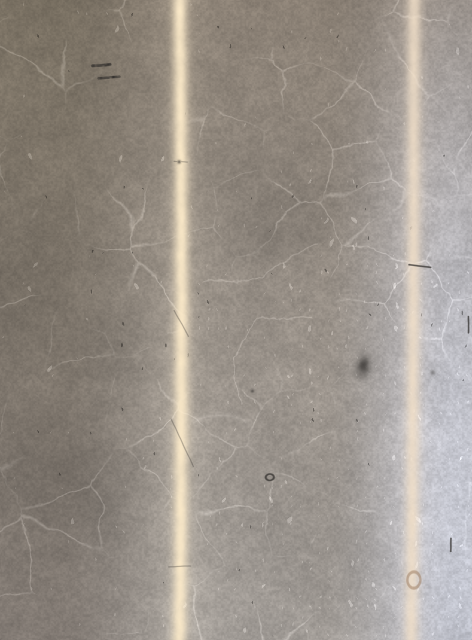
A Shadertoy shader for this texture:

```glsl
#define STRIP_LEFT 0.2815
#define STRIP_RIGHT 0.645
#define STRIP_WIDTH 0.0115
#define STRIP_HALO 0.030
#define GRAIN 0.085
#define MOTTLE 0.12
#define CRACK_SCALE 10.0
#define CRACK_LIGHT 0.11
#define FLECK_SCALE 30.0
#define INK vec3(0.20, 0.19, 0.18)

float hash(vec2 p) {
    vec3 q = fract(p.xyx * 0.1031);
    q += dot(q, q.yzx + 33.33);
    return fract((q.x + q.y) * q.z);
}

vec2 hash2(vec2 p) { return vec2(hash(p), hash(p + 71.7)); }

float noise(vec2 p) {
    vec2 i = floor(p), f = fract(p);
    f = f * f * (3.0 - 2.0 * f);
    return mix(mix(hash(i), hash(i + vec2(1, 0)), f.x),
               mix(hash(i + vec2(0, 1)), hash(i + 1.0), f.x), f.y);
}

float fbm(vec2 p) {
    float sum = 0.0, amp = 0.5;
    for (int i = 0; i < 5; i++) {
        sum += amp * noise(p);
        p = mat2(1.6, 1.2, -1.2, 1.6) * p + 9.3;
        amp *= 0.5;
    }
    return sum;
}

// Filled edge: 1 inside distance w, softened over about one pixel
float cover(float d, float w) {
    float px = 1.0 / iResolution.y;
    return 1.0 - smoothstep(w - 0.5 * px, w + px, d);
}

float segment(vec2 p, vec2 a, vec2 b) {
    vec2 v = b - a;
    return length(p - a - v * clamp(dot(p - a, v) / dot(v, v), 0.0, 1.0));
}

float blob(vec2 p, vec2 c, vec2 r) {
    vec2 d = (p - c) / r;
    return exp(-dot(d, d));
}

// Distance to the borders of scattered cells
float cellEdge(vec2 p) {
    vec2 cell = floor(p);
    float near = 9.0, next = 9.0;
    for (int y = -1; y <= 1; y++)
    for (int x = -1; x <= 1; x++) {
        vec2 c = cell + vec2(x, y);
        float d = length(c + hash2(c) - p);
        next = min(next, max(near, d));
        near = min(near, d);
    }
    return 0.5 * (next - near);
}

// Sparse, randomly turned oval chips
float flecks(vec2 p, float scale, float density) {
    vec2 q = p * scale, cell = floor(q), rnd = hash2(cell + scale);
    float turn = 0.9 + 1.3 * hash(cell + 5.1);
    vec2 d = fract(q) - 0.3 - 0.4 * rnd;
    d = mat2(cos(turn), -sin(turn), sin(turn), cos(turn)) * d;
    d += 0.10 * (noise(q * 6.0) - 0.5);
    float size = 0.06 + 0.11 * rnd.y;
    return cover(length(d * vec2(1.0, 2.4)) / scale, size / scale)
         * step(hash(cell + 13.7), density);
}

vec3 floorTone(vec2 p) {
    vec3 left = mix(vec3(0.50, 0.47, 0.445), vec3(0.475, 0.44, 0.385), p.y);
    vec3 middle = mix(vec3(0.62, 0.60, 0.58), vec3(0.535, 0.495, 0.45), p.y);
    vec3 right = mix(vec3(0.75, 0.76, 0.80), vec3(0.61, 0.58, 0.555), p.y * p.y);
    vec3 tone = mix(left, middle, smoothstep(0.08, 0.30, p.x));
    tone = mix(tone, right, smoothstep(0.50, 0.71, p.x));
    float stain = blob(p, vec2(0.43, 0.66), vec2(0.08, 0.06))
                + blob(p, vec2(0.18, 0.45), vec2(0.05, 0.06))
                + blob(p, vec2(0.11, 0.21), vec2(0.09, 0.07))
                + blob(p, vec2(0.0, 0.54), vec2(0.08, 0.12));
    float pale = blob(p, vec2(0.19, 0.33), vec2(0.07, 0.05))
               + blob(p, vec2(0.46, 0.44), vec2(0.12, 0.14));
    return tone * (1.0 - 0.07 * stain + 0.05 * pale);
}

void mainImage(out vec4 fragColor, in vec2 fragCoord) {
    vec2 p = fragCoord / iResolution.y;
    vec2 warp = vec2(fbm(p * 24.0), fbm(p * 24.0 + 40.0)) - 0.5;
    vec2 w = p + 0.025 * warp;
    vec3 col = floorTone(p);

    // Cloudy mottling and fine grain
    col *= 1.0 + MOTTLE * (fbm(p * 7.0 + 3.0) - 0.48) + 0.13 * (fbm(p * 38.0) - 0.48);
    col *= 1.0 + GRAIN * (noise(p * 430.0) - 0.5) + GRAIN * (noise(p * 210.0) - 0.5);

    // Hairline crack web, then the longer central veins
    float web = cover(cellEdge(w * CRACK_SCALE) / CRACK_SCALE, 0.0006);
    web *= smoothstep(0.43, 0.66, fbm(p * 9.0 + 17.0));
    float vein = segment(w, vec2(0.362, 0.436), vec2(0.388, 0.490));
    vein = min(vein, segment(w, vec2(0.388, 0.490), vec2(0.400, 0.508)));
    vein = min(vein, segment(w, vec2(0.400, 0.508), vec2(0.492, 0.504)));
    vein = min(vein, segment(w, vec2(0.315, 0.558), vec2(0.410, 0.566)));
    vein = min(vein, segment(w, vec2(0.410, 0.566), vec2(0.492, 0.618)));
    vein = min(vein, segment(w, vec2(0.362, 0.436), vec2(0.375, 0.365)));
    col += CRACK_LIGHT * (web + 0.8 * cover(vein, 0.0006));
    float arc = abs(length((p - vec2(0.345, 0.33)) * vec2(0.45, 1.0)) - 0.021);
    col += 0.07 * exp(-arc * 350.0) * smoothstep(0.332, 0.345, p.y);

    // Light chips, denser low and right, with tiny dark pits
    float dense = 0.04 + 0.20 * smoothstep(0.25, 0.5, p.x) * (1.0 - smoothstep(0.45, 0.85, p.y));
    col += 0.12 * flecks(p, FLECK_SCALE, dense) + 0.09 * flecks(p, FLECK_SCALE * 2.3, dense);
    col *= 1.0 - 0.35 * flecks(p + 3.0, FLECK_SCALE * 2.0, 0.025);

    // Reflected light strips
    float bend = 0.003 * sin(p.y * 3.14) - 0.001 + 0.0015 * (noise(p.yy * 22.0) - 0.5);
    float dl = abs(p.x - STRIP_LEFT - bend);
    float dr = abs(p.x - STRIP_RIGHT - 0.004 * (p.y - 0.5) - 0.3 * bend);
    float rough = 0.90 + 0.25 * (fbm(p * vec2(90.0, 60.0)) - 0.5);
    col += vec3(0.10, 0.095, 0.08) * exp(-dl / STRIP_HALO);
    col += vec3(0.08, 0.07, 0.06) * exp(-dr / STRIP_HALO);
    col = mix(col, vec3(0.99, 0.92, 0.79), rough * exp(-pow(dl / STRIP_WIDTH, 2.0)));
    col = mix(col, vec3(0.94, 0.87, 0.78), 0.9 * rough * exp(-pow(dr / STRIP_WIDTH, 2.0)));

    // Dark scuffs, scratches and spots
    vec2 s = p + 0.003 * warp;
    float scuff = cover(segment(s, vec2(0.144, 0.897), vec2(0.172, 0.899)), 0.0018);
    scuff = max(scuff, cover(segment(s, vec2(0.154, 0.878), vec2(0.187, 0.881)), 0.0015));
    scuff *= 0.35 + 0.65 * noise(p * 260.0);
    float scratch = segment(s, vec2(0.267, 0.345), vec2(0.302, 0.271));
    scratch = min(scratch, segment(s, vec2(0.272, 0.515), vec2(0.294, 0.475)));
    scratch = min(scratch, segment(s, vec2(0.264, 0.114), vec2(0.298, 0.115)));
    scratch = min(scratch, segment(s, vec2(0.272, 0.748), vec2(0.292, 0.746)));
    float tick = segment(s, vec2(0.639, 0.586), vec2(0.673, 0.582));
    tick = min(tick, segment(s, vec2(0.732, 0.480), vec2(0.732, 0.505)));
    tick = min(tick, segment(s, vec2(0.704, 0.138), vec2(0.705, 0.158)));
    tick = min(tick, abs(length((s - vec2(0.422, 0.254)) * vec2(0.8, 1.0)) - 0.005));
    float spot = blob(s + 0.010 * warp, vec2(0.566, 0.427), vec2(0.010, 0.015));
    spot += 0.7 * blob(p, vec2(0.3945, 0.389), vec2(0.003));
    spot += 0.5 * blob(p, vec2(0.676, 0.418), vec2(0.004));
    spot += 0.8 * blob(p, vec2(0.280, 0.747), vec2(0.003));
    float dark = max(max(scuff, 0.35 * cover(scratch, 0.0005)), 0.75 * cover(tick, 0.0009));
    col = mix(col, INK, clamp(max(dark, 0.75 * spot), 0.0, 1.0));

    // Tan ring at the foot of the right strip
    float ring = abs(length((s - vec2(0.647, 0.094)) * vec2(1.0, 0.8)) - 0.010);
    col = mix(col, vec3(0.60, 0.47, 0.36), 0.5 * cover(ring, 0.0015));

    fragColor = vec4(clamp(col, 0.0, 1.0), 1.0);
}
```
